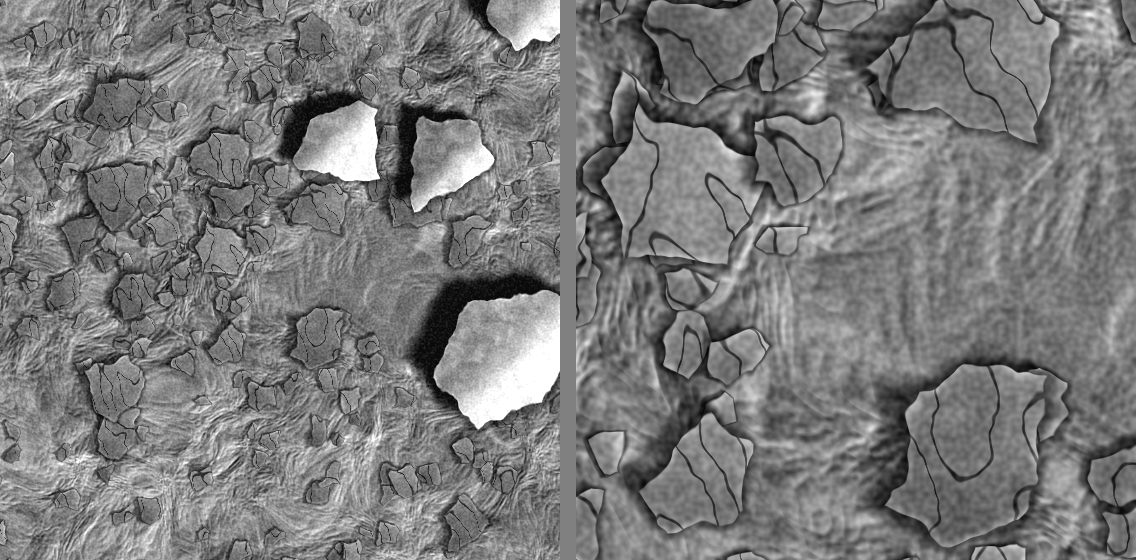
Left, the full canvas; right, a detail of the centre.
A Shadertoy shader for this texture:

```glsl
// Electron micrograph of a rough fracture surface in grey: a relief-lit bed
// of layered gradient noise with a fibrous hollow, strewn with cracked angular
// flakes and a few large glaring blocks that cast deep shadows.

float hash(vec2 p) {
    vec3 q = fract(p.xyx * vec3(0.1031, 0.1030, 0.0973));
    q += dot(q, q.yzx + 33.33);
    return fract((q.x + q.y) * q.z);
}

float cornerSlope(vec2 cell, vec2 offset) {
    float a = 6.2832 * hash(cell + 71.0);
    return dot(vec2(cos(a), sin(a)), offset);
}

float gradientNoise(vec2 p) {
    vec2 i = floor(p), f = p - i, e = vec2(1, 0);
    vec2 u = f * f * f * (f * (f * 6.0 - 15.0) + 10.0);
    return mix(mix(cornerSlope(i, f), cornerSlope(i + e, f - e), u.x),
               mix(cornerSlope(i + e.yx, f - e.yx), cornerSlope(i + 1.0, f - 1.0), u.x), u.y);
}

vec2 warp(vec2 p, float freq, float amount) {
    return p + amount * vec2(gradientNoise(p * freq), gradientNoise(p * freq + 37.0));
}

vec2 turn(vec2 v, float angle) {
    float c = cos(angle), s = sin(angle);
    return vec2(c * v.x + s * v.y, c * v.y - s * v.x);
}

// Signed distance to the fan-shaped hollow right of the middle
float hollowEdge(vec2 p) {
    vec2 q = turn(warp(p, 9.0, 0.06) - vec2(0.68, 0.51), -0.5);
    return (length(q / vec2(0.17, 0.14)) - 1.0) * 0.15;
}

// Height of the bed: alternating rounded and ridged octaves plus fibres
float bedHeight(vec2 p) {
    vec2 w = warp(warp(p, 5.0, 0.07), 17.0, 0.022);
    float h = 0.0, amp = 0.5, freq = 9.0;
    for (int i = 0; i < 5; i++) {
        float n = gradientNoise(w * freq + float(i) * 13.7);
        h += amp * (i % 2 == 0 ? n : 0.36 - 2.0 * abs(n));
        amp *= 0.6;
        freq *= 2.0;
    }
    float hollow = smoothstep(0.02, -0.03, hollowEdge(p));
    float fibres = gradientNoise(turn(w, 0.5) * vec2(75, 13));
    return h * mix(1.0, 0.4, hollow) + fibres * mix(0.12, 0.2, hollow);
}

// Signed distance to an irregular six-sided shard
float shard(vec2 q, vec2 size, float seed) {
    float d = -1.0;
    for (int i = 0; i < 6; i++) {
        float k = float(i);
        float a = 1.0472 * (k + 0.8 * (hash(vec2(seed, k)) - 0.5));
        float reach = mix(size.y, size.x, abs(cos(a))) * (0.75 + 0.4 * hash(vec2(k, seed)));
        d = max(d, dot(q, vec2(cos(a), sin(a))) - reach);
    }
    return d;
}

// Lays one solid on the bed: shadow, face, cracks, bright rim and glare
void laySolid(inout float tone, vec2 p, vec2 centre, vec2 size, float angle, float seed, float glare) {
    vec2 q = turn(p - centre, angle);
    if (length(q) > 2.2 * size.x) return;
    float px = 1.0 / iResolution.y;
    float d = shard(q, size, seed);
    float shade = shard(q - vec2(-0.15, 0.5 + 0.25 * glare) * size.y, size, seed);
    tone *= 1.0 - mix(0.5, 0.87, glare) * smoothstep(0.3, -0.15, shade / size.y);
    tone *= 1.0 - 0.5 * smoothstep(0.3 * size.y, 0.0, d);

    float mottle = gradientNoise(p * 34.0) + 0.6 * gradientNoise(p * 85.0);
    float face = 0.4 + 0.16 * hash(vec2(seed, 9.0)) + 0.08 * q.x / size.x;
    face += mix(0.09, 0.22, glare) * mottle;
    float crack = abs(gradientNoise(turn(p, 0.3) * vec2(34, 13) + seed));
    face *= 1.0 - 0.65 * (1.0 - glare) * smoothstep(0.035, 0.008, crack);
    face += 0.2 * smoothstep(-0.006, 0.0, d) * (0.6 + mottle);
    face += glare * (0.08 + 0.45 * smoothstep(0.35, -0.65, q.y / size.y + 0.5 * mottle));
    tone = mix(tone, face, smoothstep(px, -px, d));
}

void mainImage(out vec4 fragColor, in vec2 fragCoord) {
    vec2 p = fragCoord / iResolution.xy;

    // Relief lighting, with dark pits and pale crests
    vec2 toLight = 0.0015 * vec2(-0.6, 0.8);
    float slope = bedHeight(p - toLight) - bedHeight(p + toLight);
    float tone = 0.52 + 2.3 * slope + 0.36 * bedHeight(p);
    tone += 0.16 * gradientNoise(p * 3.3 + 4.0);

    // Thin wandering ridges and the frayed rim of the hollow
    float vein = abs(gradientNoise(warp(p, 14.0, 0.03) * 4.5 + 8.0));
    float patchy = smoothstep(-0.15, 0.3, gradientNoise(p * 11.0));
    float rim = exp(-pow(abs(hollowEdge(p)) / 0.012, 2.0));
    tone += patchy * (0.2 * smoothstep(0.045, 0.0, vein) + 0.17 * rim);

    // Small crumbs, then larger flakes, thickest in the upper left
    vec2 ragged = warp(warp(p, 30.0, 0.012), 95.0, 0.003);
    for (int layer = 0; layer < 2; layer++) {
        float cell = layer == 0 ? 0.034 : 0.088;
        for (int k = 0; k < 9; k++) {
            vec2 id = floor(p / cell) + vec2(k % 3, k / 3) - 1.0;
            float seed = 1.0 + floor(900.0 * hash(id + float(layer) * 50.0));
            vec2 jitter = vec2(hash(vec2(seed, 1.5)), hash(vec2(seed, 2.5)));
            vec2 centre = (id + 0.2 + 0.6 * jitter) * cell;
            vec2 away = centre - vec2(0.36, 0.68);
            float density = 0.14 + 0.5 * exp(-14.0 * dot(away, away));
            density *= smoothstep(-0.04, 0.03, hollowEdge(centre));
            if (hash(vec2(seed, 3.5)) > density) continue;
            float halfLength = cell * mix(0.35, 0.72, hash(vec2(seed, 4.5)));
            vec2 size = halfLength * vec2(1.0, mix(0.35, 0.65, jitter.x));
            laySolid(tone, ragged, centre, size, 0.95 + 1.1 * (jitter.y - 0.5), seed, 0.0);
        }
    }

    // Large blocks: centre, then half length and half width
    vec4 blocks[4] = vec4[4](vec4(0.95, 0.98, 0.09, 0.06), vec4(0.6, 0.755, 0.08, 0.046),
                             vec4(0.8, 0.705, 0.1, 0.042), vec4(0.91, 0.37, 0.15, 0.07));
    for (int i = 0; i < 4; i++) {
        laySolid(tone, ragged, blocks[i].xy, blocks[i].zw, 0.72, float(i) + 21.0, 1.0);
    }

    // Fine detector grain
    tone += 0.13 * gradientNoise(p * 250.0) + 0.07 * gradientNoise(p * 130.0);
    fragColor = vec4(vec3(clamp(tone, 0.04, 1.0)), 1.0);
}
```
